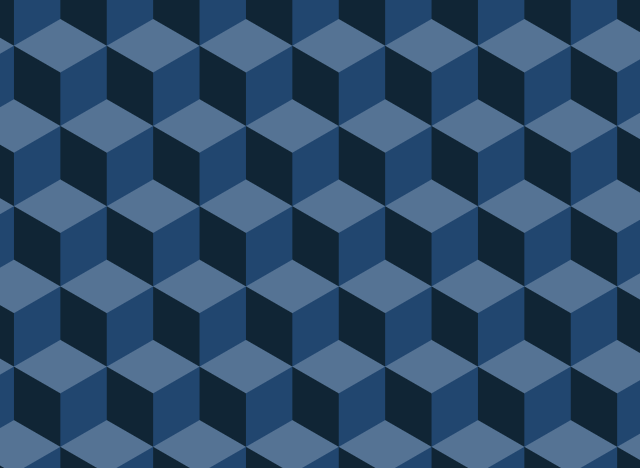
This pattern is drawn by a Shadertoy shader. Its source:

```glsl
const vec3 TOP_FACE = vec3(0.333, 0.451, 0.580);
const vec3 LEFT_FACE = vec3(0.063, 0.146, 0.206);
const vec3 RIGHT_FACE = vec3(0.130, 0.273, 0.437);

// Half width and half height of a cube's top rhombus, in canvas widths
const vec2 RHOMBUS = vec2(0.0725, 0.04178);

// Soft step one pixel wide, given the size of a pixel in units of d
float coverage(float d, float pixel) {
    return clamp(d / pixel + 0.5, 0.0, 1.0);
}

void mainImage(out vec4 fragColor, in vec2 fragCoord) {
    vec2 p = (fragCoord / iResolution.x - vec2(0.5293, 0.4091)) / RHOMBUS;
    vec2 pixel = 1.0 / (RHOMBUS * iResolution.x);

    // Bands three units high, every other one shifted by half a cube
    float row = floor(p.y / 3.0);
    float x = mod(p.x + row + 1.0, 2.0) - 1.0;
    float y = p.y - 3.0 * row;
    float ax = abs(x);

    // Side faces meet along vertical edges at every whole x
    float edge = sign(x) * min(ax, 1.0 - ax);
    vec3 color = mix(RIGHT_FACE, LEFT_FACE, coverage(edge, pixel.x));

    // Rhombi centred on the lower and upper borders of the band
    float lower = ax + y - 1.0;
    float upper = (1.0 - ax) + (3.0 - y) - 1.0;
    color = mix(color, TOP_FACE, coverage(-min(lower, upper), length(pixel)));

    fragColor = vec4(color, 1.0);
}
```
